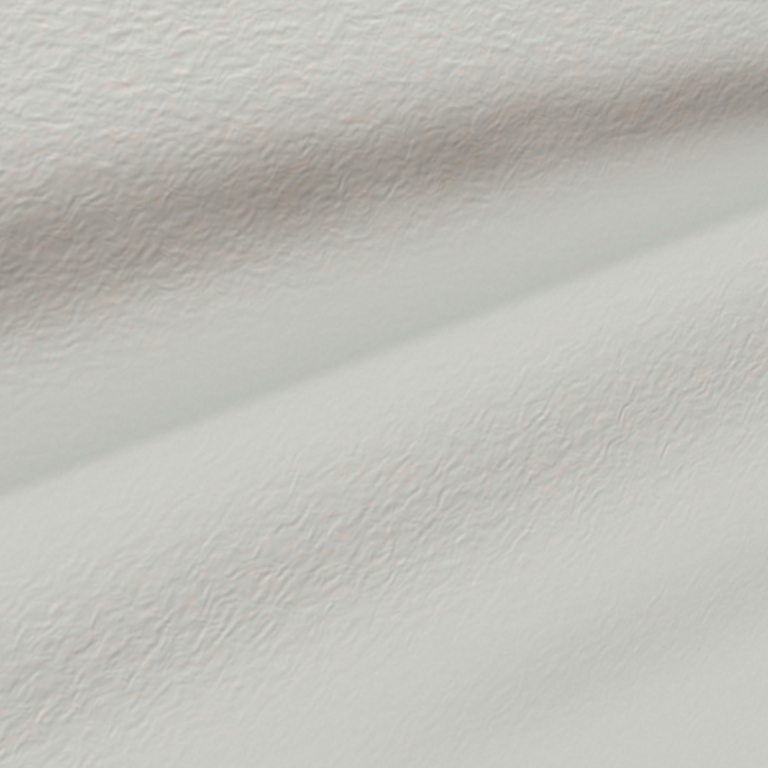
Write a three.js fragment shader that draws this texture.

```glsl
varying vec2 vUv;

float hash(vec2 p) {
  vec3 q = fract(vec3(p.xyx) * 0.1031);
  q += dot(q, q.yzx + 33.33);
  return fract((q.x + q.y) * q.z);
}

float noise(vec2 p) {
  vec2 cell = floor(p);
  vec2 f = fract(p);
  f = f * f * (3.0 - 2.0 * f);
  float low = mix(hash(cell), hash(cell + vec2(1.0, 0.0)), f.x);
  float high = mix(hash(cell + vec2(0.0, 1.0)), hash(cell + vec2(1.0)), f.x);
  return mix(low, high, f.y);
}

vec2 rotate(vec2 p, float angle) {
  float c = cos(angle);
  float s = sin(angle);
  return vec2(c * p.x + s * p.y, c * p.y - s * p.x);
}

// Bell profile with separate widths below and above its centre
float bell(float d, float below, float above) {
  float t = d / (d < 0.0 ? below : above);
  return exp(-t * t);
}

// Elongated strands, bent by a slower noise
float strands(vec2 p, float angle, vec2 frequency) {
  vec2 bend = vec2(noise(p * 38.0), noise(p * 38.0 + 71.0)) - 0.5;
  return noise(rotate(p + bend * 0.014, angle) * frequency + 40.0);
}

float clothHeight(vec2 p, float steepness) {
  float ripples = strands(p, 0.22, vec2(38.0, 120.0));
  float diagonals = strands(p + 3.7, 0.85, vec2(42.0, 145.0));
  float fine = strands(p + 8.1, 0.5, vec2(110.0, 230.0));
  return mix(ripples, diagonals, steepness) + 0.35 * fine;
}

float emboss(vec2 p, float steepness) {
  vec2 stride = vec2(-0.0012, 0.0022);
  return clothHeight(p + stride, steepness) - clothHeight(p - stride, steepness);
}

void main() {
  vec2 uv = vUv;
  float x = uv.x;

  // Signed heights from the fanned fold lines
  float valley = uv.y - (0.655 + 0.265 * x - 0.043 * x * x);
  float crease = uv.y - (0.353 + 0.377 * x);
  float ridge = uv.y - (0.085 + 0.455 * x);
  float corner = uv.y - (-0.22 + 0.465 * x);

  // Broad shade of each fold
  float spread = mix(1.0, 0.55, x);
  float valleyShade = bell(valley, 0.105 * spread, 0.115 * spread);
  float ridgeShade = bell(ridge, 0.085, 0.095);
  float cornerShade = bell(corner, 0.055, 0.07) * smoothstep(0.35, 0.8, x);
  float creaseEdge = smoothstep(-0.012, 0.012, crease);
  float creaseShade = creaseEdge * exp(-max(crease, 0.0) / 0.075);
  float topShade = smoothstep(0.35, 1.0, x) * bell(uv.y - 0.99, 0.06, 0.06);

  vec3 pale = vec3(0.79, 0.792, 0.77);
  vec3 warmShadow = vec3(0.605, 0.585, 0.555);
  vec3 coolShadow = vec3(0.69, 0.70, 0.675);
  float mottling = noise(rotate(uv, 0.25) * vec2(9.0, 32.0)) - 0.5;
  vec3 color = mix(pale, warmShadow, valleyShade * (0.92 + 0.25 * mottling));
  color = mix(color, coolShadow, 0.46 * creaseShade + 0.16 * creaseEdge * (1.0 - valleyShade)
    * smoothstep(0.28, 0.08, crease));
  color = mix(color, vec3(0.70, 0.695, 0.67), 0.52 * ridgeShade);
  color = mix(color, coolShadow, 0.32 * cornerShade + 0.25 * topShade);
  color += 0.012 * bell(crease + 0.045, 0.06, 0.035);

  // Woven relief, smooth beside the crease and tighter with distance
  float upperWeave = smoothstep(0.07, 0.25 * mix(1.0, 0.7, x), crease);
  float lowerWeave = bell(ridge, 0.12, 0.115);
  float weave = 0.1 + 0.9 * max(upperWeave, lowerWeave) + 0.25 * cornerShade;
  weave *= mix(1.0, 0.7, x);
  float steepness = mix(0.75, 0.3 + 0.35 * valleyShade, creaseEdge);
  vec2 cloth = uv * vec2(1.0 + 0.25 * x, 1.0 + 0.2 * x);
  float relief = emboss(cloth, steepness);
  color += relief * weave * 0.115;

  // Faint coloured fibres and fine grain
  float fibre = strands(uv + 5.3, 0.6, vec2(70.0, 150.0));
  color += vec3(0.025, -0.003, -0.014) * smoothstep(0.6, 0.95, fibre) * weave;
  color += (noise(uv * 300.0) - 0.5) * 0.012;

  gl_FragColor = vec4(color, 1.0);
}
```
